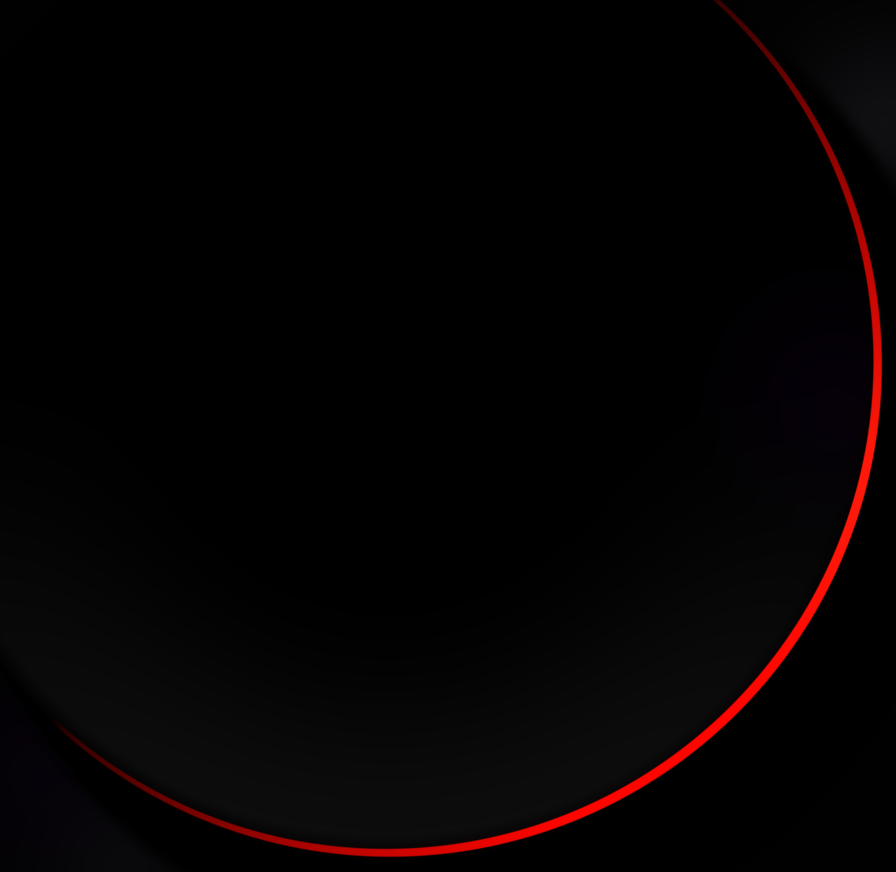
Reproduce this background procedurally as a Shadertoy shader.

```glsl
const vec2  RING_CENTER   = vec2(0.445, 0.5835);
const float RING_RADIUS   = 0.5615;
const float RING_THIN     = 0.0024;   // half width at the faded ends
const float RING_THICK    = 0.0056;   // half width at the brightest part
const float LIGHT_ANGLE   = -0.715;   // direction of the brightest part
const vec2  SHADOW_CENTER = vec2(0.525, 0.488);
const float SHADOW_RADIUS = 0.578;

const vec3 RING_RED    = vec3(0.97, 0.02, 0.0);
const vec3 RING_HOT    = vec3(0.03, 0.08, 0.04);
const vec3 DISC_GRAY   = vec3(0.050, 0.050, 0.052);
const vec3 CORNER_GRAY = vec3(0.055, 0.055, 0.060);
const vec3 PURPLE      = vec3(0.020, 0.0, 0.032);
const vec3 NIGHT       = vec3(0.006, 0.005, 0.009);

// Soft round glow, 1 at its center
float glow(vec2 p, vec2 center, float size) {
    vec2 q = (p - center) / size;
    return exp(-dot(q, q));
}

// Faint light inside the disc, rising toward its lower rim
vec3 discColor(vec2 p, float radius, vec2 dir) {
    float rim = smoothstep(0.45, 1.0, radius / RING_RADIUS);
    float lower = smoothstep(-0.05, 0.95, -dir.y);
    float inset = smoothstep(0.0, 0.022, RING_RADIUS - radius);
    vec3 color = DISC_GRAY * rim * lower;
    color += PURPLE * glow(p, vec2(0.956, 0.55), 0.11);
    return color * mix(0.25, 1.0, inset);
}

// Dim corners, cut off by a large round shadow
vec3 outerColor(vec2 p) {
    vec3 color = NIGHT;
    color += CORNER_GRAY * glow(p, vec2(1.015, 0.86), 0.10);
    color += CORNER_GRAY * 0.5 * glow(p, vec2(0.15, 0.0), 0.10);
    color += PURPLE * 0.7 * glow(p, vec2(0.05, 0.12), 0.10);
    float edge = length(p - SHADOW_CENTER) - SHADOW_RADIUS;
    return color * smoothstep(-0.008, 0.018, edge);
}

void mainImage(out vec4 fragColor, in vec2 fragCoord) {
    vec2 p = fragCoord / iResolution.y;
    float pixel = 1.0 / iResolution.y;

    vec2 offset = p - RING_CENTER;
    float radius = length(offset);
    vec2 dir = offset / max(radius, 1e-4);
    float edge = radius - RING_RADIUS;

    // Background on both sides of the rim
    float inside = 1.0 - smoothstep(-pixel, pixel, edge);
    vec3 color = mix(outerColor(p), discColor(p, radius, dir), inside);

    // Glowing rim, tapering away from the light direction
    float facing = dot(dir, vec2(cos(LIGHT_ANGLE), sin(LIGHT_ANGLE)));
    float lit = clamp(0.2 + 0.9 * facing, 0.0, 1.0);
    lit *= smoothstep(-0.09, 0.03, facing);
    float halfWidth = mix(RING_THIN, RING_THICK, clamp(facing, 0.0, 1.0));
    float line = 1.0 - smoothstep(-pixel, pixel, abs(edge) - halfWidth);
    float hot = glow(dir, vec2(0.97, -0.26), 0.3);
    vec3 ringColor = RING_RED * lit + RING_HOT * hot;
    color = mix(color, ringColor, line * smoothstep(0.0, 0.15, lit));

    // Slight red bleed around the rim
    color.r += 0.035 * lit * exp(-abs(edge) / 0.006);

    fragColor = vec4(color, 1.0);
}
```
